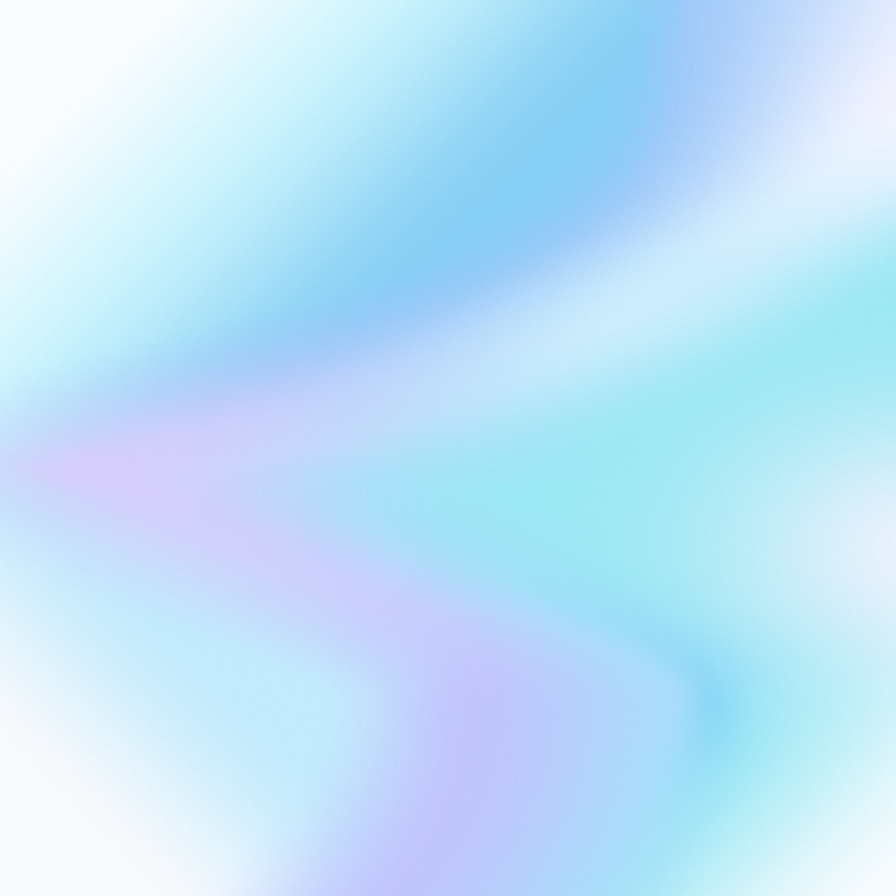
Write a Shadertoy shader that draws this background.

```glsl
// A soft pastel ribbon folding in an S across a pale, misty background.
// Two curves x = f(y) bound the ribbon; each of the three zones has its own
// colour ramps, and the zones are blended by approximate distance to the curves.

vec2 gradientDir(vec2 cell) {
    float a = 6.2832 * fract(sin(dot(cell, vec2(127.1, 311.7))) * 43758.5);
    return vec2(cos(a), sin(a));
}

float gradientNoise(vec2 p) {
    vec2 i = floor(p), f = fract(p);
    vec2 u = f * f * (3.0 - 2.0 * f);
    vec2 e = vec2(1.0, 0.0);
    float bottom = mix(dot(gradientDir(i), f), dot(gradientDir(i + e), f - e), u.x);
    float top = mix(dot(gradientDir(i + e.yx), f - e.yx),
                    dot(gradientDir(i + 1.0), f - 1.0), u.x);
    return mix(bottom, top, u.y);
}

// Falling ramp: 0 above hi, 1 below lo
float fall(float lo, float hi, float v) {
    return 1.0 - smoothstep(lo, hi, v);
}

float bell(float v, float center, float width) {
    float d = (v - center) / width;
    return exp(-d * d);
}

// Horizontal positions of the left (x) and right (y) ribbon edges at height y
vec2 ribbonEdges(float y) {
    float riseL = max(y - 0.456, 0.0), riseR = max(y - 0.44, 0.0);
    float footL = max(0.22 - y, 0.0), footR = max(0.2 - y, 0.0);
    float left = -0.02 + 0.76 * (1.0 - exp(-22.0 * riseL * riseL))
               + 0.46 * fall(0.22, 0.5, y) - 2.3 * footL * footL;
    float right = 0.465 + sqrt(4.6 * riseR * riseR + 0.002) - 0.0447
                - 0.75 * riseR * riseR
                + 0.31 * fall(0.22, 0.47, y) - 1.5 * footR * footR;
    return vec2(left, right);
}

// White corners sinking into cyan, then sky blue beside the upper fold
vec3 leftColor(vec2 p) {
    float g = p.x - p.y;
    vec3 upper = mix(vec3(0.98, 0.99, 1.0), vec3(0.79, 0.955, 0.99), smoothstep(-0.85, -0.5, g));
    upper = mix(upper, vec3(0.53, 0.81, 0.96), smoothstep(-0.6, -0.22, g));
    vec3 lower = mix(vec3(0.975, 0.98, 0.99), vec3(0.76, 0.92, 0.99),
                     smoothstep(0.15, 0.5, p.x + p.y));
    return mix(lower, upper, smoothstep(0.38, 0.56, p.y));
}

// Lavender core turning blue at the top, paler towards the right edge
vec3 ribbonColor(float y, float across) {
    vec3 core = mix(vec3(0.755, 0.77, 0.99), vec3(0.84, 0.81, 0.99), smoothstep(0.2, 0.45, y));
    core = mix(core, vec3(0.61, 0.78, 0.975), smoothstep(0.47, 0.68, y));
    vec3 rim = mix(vec3(0.66, 0.87, 0.98), vec3(0.80, 0.93, 0.99), smoothstep(0.42, 0.65, y));
    rim = mix(rim, vec3(0.96, 0.96, 1.0), smoothstep(0.68, 0.92, y));
    float high = smoothstep(0.5, 0.72, y);
    return mix(core, rim, smoothstep(mix(0.25, -0.05, high), mix(1.0, 0.6, high), across));
}

// Aqua with a blue crease, a pale side glow and a white bottom corner
vec3 rightColor(vec2 p, float edgeDist) {
    vec3 c = vec3(0.60, 0.91, 0.955);
    c = mix(c, vec3(0.50, 0.83, 0.965), bell(edgeDist, 0.0, 0.06) * bell(p.y, 0.23, 0.1));
    c = mix(c, vec3(0.92, 0.945, 0.99), bell(p.x, 1.04, 0.22) * bell(p.y, 0.385, 0.15));
    return mix(c, vec3(0.97, 0.985, 0.995), smoothstep(0.6, 1.0, p.x - p.y));
}

void mainImage(out vec4 fragColor, in vec2 fragCoord) {
    vec2 p = fragCoord / iResolution.xy;

    // Approximate perpendicular distances to both edges
    vec2 edges = ribbonEdges(p.y);
    vec2 slope = (ribbonEdges(p.y + 0.01) - ribbonEdges(p.y - 0.01)) / 0.02;
    vec2 dist = (p.x - edges) / sqrt(1.0 + slope * slope);
    float across = (p.x - edges.x) / (edges.y - edges.x);

    // Edge softness varies along the folds
    float softL = mix(0.09, 0.045, smoothstep(0.5, 0.7, p.y));
    float softR = 0.07 + 0.05 * bell(p.y, 0.44, 0.06) - 0.04 * bell(p.y, 0.23, 0.08);

    vec3 color = mix(leftColor(p), ribbonColor(p.y, across), smoothstep(-softL, softL, dist.x));
    color = mix(color, rightColor(p, dist.y), smoothstep(-softR, softR, dist.y));

    // Faint paper grain
    color += 0.008 * gradientNoise(p * 230.0);
    fragColor = vec4(clamp(color, 0.0, 1.0), 1.0);
}
```
